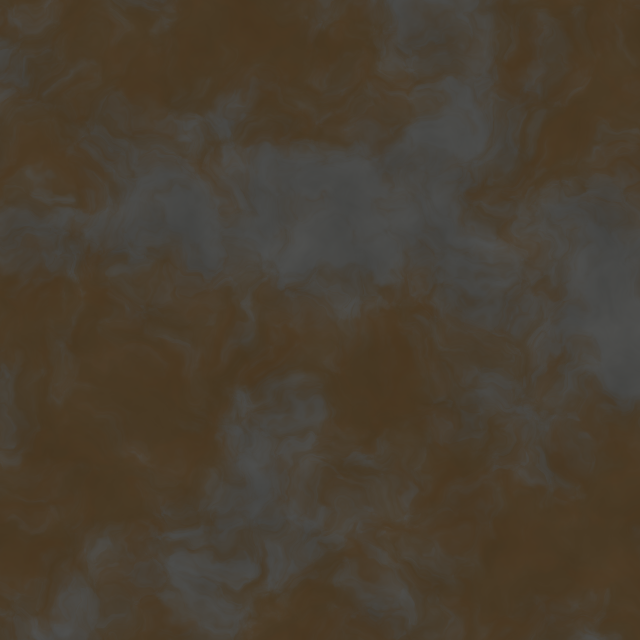
Reproduce this texture procedurally as a Shadertoy shader.

```glsl
// Dark weathered metal: cloudy slate patches drifting over rusty brown.
// Domain-warped gradient noise sets the patches, finer folded noise frays
// their rims, and a faint diagonal drift gathers the slate near the centre.

#define PATCH_SCALE 3.6
#define WARP_AMOUNT 0.32
#define FRAY_AMOUNT 0.50
#define DRIFT_AMOUNT 0.50
#define MOTTLE_AMOUNT 0.030
#define RUST_DARK vec3(0.283, 0.224, 0.142)
#define RUST_WARM vec3(0.298, 0.224, 0.137)
#define SLATE vec3(0.286, 0.287, 0.280)

// Unit gradient direction for a lattice cell
vec2 gradientAt(vec2 cell) {
    uvec2 q = uvec2(ivec2(cell) + 4096);
    uint h = q.x * 1597334677u ^ q.y * 3812015801u;
    h = (h ^ (h >> 15)) * 2246822519u;
    h ^= h >> 13;
    float angle = float(h & 65535u) / 65536.0 * 6.28319;
    return vec2(cos(angle), sin(angle));
}

float gradientNoise(vec2 p) {
    vec2 cell = floor(p), f = p - cell;
    vec2 u = f * f * f * (f * (f * 6.0 - 15.0) + 10.0);
    vec2 e = vec2(0.0, 1.0);
    float a = dot(gradientAt(cell), f);
    float b = dot(gradientAt(cell + e.yx), f - e.yx);
    float c = dot(gradientAt(cell + e.xy), f - e.xy);
    float d = dot(gradientAt(cell + e.yy), f - e.yy);
    return mix(mix(a, b, u.x), mix(c, d, u.x), u.y);
}

const mat2 OCTAVE_TURN = mat2(1.62, 1.22, -1.22, 1.62);

float fbm(vec2 p, int octaves) {
    float sum = 0.0, amp = 1.0;
    for (int i = 0; i < octaves; i++) {
        sum += amp * gradientNoise(p);
        p = OCTAVE_TURN * p + 7.3;
        amp *= 0.52;
    }
    return sum;
}

// Folded noise: rounded puffs parted by sharp creases, centred near zero
float billow(vec2 p, int octaves) {
    float sum = 0.0, amp = 1.0;
    for (int i = 0; i < octaves; i++) {
        sum += amp * (abs(gradientNoise(p)) - 0.2);
        p = OCTAVE_TURN * p + 3.7;
        amp *= 0.58;
    }
    return sum;
}

float segmentDistance(vec2 p, vec2 a, vec2 b) {
    vec2 ab = b - a;
    return length(p - a - ab * clamp(dot(p - a, ab) / dot(ab, ab), 0.0, 1.0));
}

void mainImage(out vec4 fragColor, in vec2 fragCoord) {
    vec2 uv = fragCoord / iResolution.xy;
    vec2 p = uv * PATCH_SCALE;

    // Broad and small warps tear the patch outlines
    vec2 warp = vec2(fbm(p * 1.3 + 11.0, 4), fbm(p * 1.3 + 37.0, 4));
    vec2 curl = vec2(fbm(p * 6.0 + 53.0, 3), fbm(p * 6.0 + 71.0, 3));
    vec2 q = p + WARP_AMOUNT * warp + 0.05 * curl;

    // Slate coverage: clouds, frayed rims and the diagonal drift
    float cloud = fbm(q + 19.0, 5);
    float fray = billow(q * 3.2 + 5.0, 5);
    float band = segmentDistance(uv + 0.07 * warp, vec2(0.47, 0.60), vec2(0.93, 0.50));
    float drift = exp(-band * band * 38.0) - 0.25;
    float cover = cloud + FRAY_AMOUNT * fray + DRIFT_AMOUNT * drift;
    float slate = smoothstep(-0.50, 0.62, cover);

    // Small flakes appear mainly where rust and slate meet
    float rim = 4.0 * slate * (1.0 - slate);
    float flake = smoothstep(0.02, 0.30, fbm(q * 7.0 + 83.0, 4));
    slate = clamp(slate + 0.22 * rim * (flake - 0.38), 0.0, 1.0);

    // Rust varies in warmth, with reddish creases at the rims
    float warmth = smoothstep(-0.25, 0.35, fbm(q * 4.0 + 97.0, 4));
    vec3 rust = mix(RUST_DARK, RUST_WARM, 0.7 * warmth);
    vec3 color = mix(rust, SLATE, slate);
    float crease = 1.0 - smoothstep(0.0, 0.07, abs(fbm(q * 5.0 + 29.0, 3)));
    color = mix(color, RUST_WARM, 0.16 * crease * rim);

    // Soft tonal mottling
    float mottle = fbm(p * 2.5 + 61.0, 4) + 0.7 * fray;
    color += MOTTLE_AMOUNT * mottle * mix(0.5, 1.0, slate);
    fragColor = vec4(color, 1.0);
}
```
